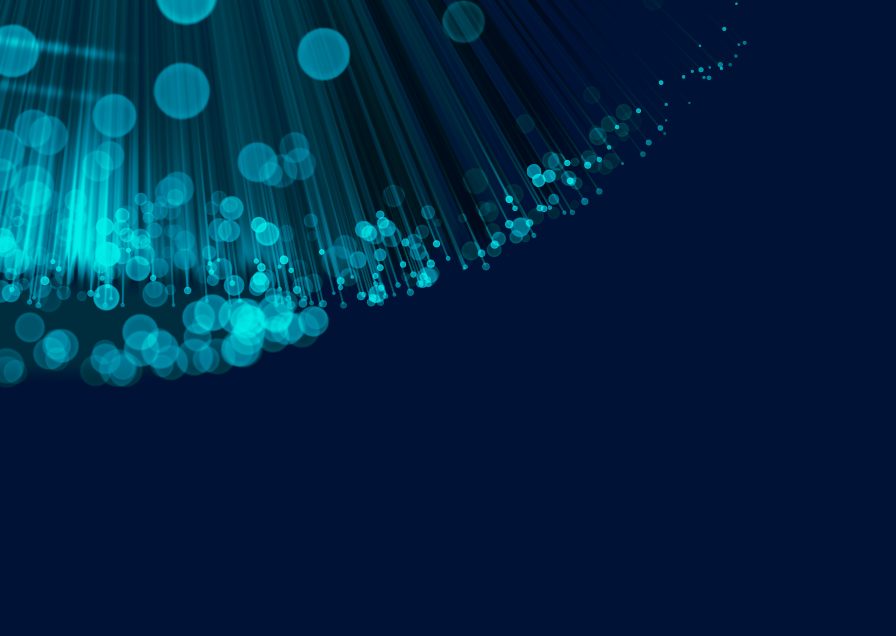
This background is drawn by a Shadertoy shader. Its source:

```glsl
// Cyan optical fibres fanning down from the upper left, with bokeh discs, on dark navy.

vec3 hash3(float n) {
    return fract(sin(n * vec3(12.99, 78.23, 39.43) + 1.7) * 43758.5);
}

float noise1(float x) {
    float f = fract(x);
    return mix(hash3(floor(x)).x, hash3(floor(x) + 1.0).x, f * f * (3.0 - 2.0 * f));
}

// Height at which the fibres end: flat at left, rising at right.
float tipEdge(float x) {
    return 0.525 + 0.94 * pow(max(x - 0.55, 0.0), 1.78);
}

// Lens disc with a slightly brighter rim.
float bokeh(vec2 p, vec2 centre, float radius) {
    float d = length(p - centre);
    float soft = max(0.8 / iResolution.y, radius * 0.08);
    float fill = 1.0 - smoothstep(radius - soft, radius + soft, d);
    return fill * (0.78 + 0.22 * smoothstep(0.6, 0.95, d / radius));
}

float screenAdd(float light, float amount) {
    return light + (1.0 - light) * clamp(amount, 0.0, 1.0);
}

vec3 palette(float light) {
    vec3 c = mix(vec3(0.0, 0.07, 0.21), vec3(0.0, 0.18, 0.24), smoothstep(0.0, 0.2, light));
    c = mix(c, vec3(0.0, 0.50, 0.62), smoothstep(0.15, 0.58, light));
    return mix(c, vec3(0.0, 0.93, 0.92), smoothstep(0.5, 1.0, light));
}

void mainImage(out vec4 fragColor, in vec2 fragCoord) {
    vec2 p = fragCoord / iResolution.y;
    vec2 source = vec2(0.22, 1.79);
    float ray = (p.x - source.x) / (source.y - p.y);
    float height = p.y - tipEdge(p.x);

    // Streaked curtain of light
    float fine = noise1(ray * 230.0 + 500.0);
    float streak = 0.3 + 0.45 * noise1(ray * 65.0 + 90.0) + 0.55 * fine;
    float inside = smoothstep(-0.01, 0.05, height - 0.05 * fine);
    float base = 0.25 * (1.0 - smoothstep(0.4, 0.98, p.x));
    vec2 g = (p - vec2(0.11, 0.67)) / vec2(0.16, 0.12);
    float band = (height - 0.05) / 0.06;
    float glow = 0.55 * exp(-dot(g, g));
    glow += 0.32 * exp(-band * band) * (1.0 - smoothstep(0.3, 0.6, p.x));
    float light = inside * streak * (base + glow);

    // Sloping glints near the upper left corner
    for (int i = 0; i < 2; i++) {
        float k = float(i);
        float offset = (p.y - (0.937 - 0.07 * k - 0.14 * p.x)) / 0.009;
        float reach = 1.0 - smoothstep(0.08, 0.24, p.x);
        light = screenAdd(light, exp(-offset * offset) * reach * streak * (0.5 - 0.25 * k));
    }

    // Dim haze and soft discs of the lower ring
    float ringY = 0.418 + 0.6 * pow(max(p.x - 0.15, 0.0), 2.0);
    float haze = smoothstep(-0.035, 0.025, p.y - ringY) * (1.0 - smoothstep(0.0, 0.06, height));
    light = screenAdd(light, 0.17 * haze * (1.0 - smoothstep(0.4, 0.53, p.x)));
    for (int i = 0; i < 48; i++) {
        vec3 h = hash3(float(i) + 11.0);
        float x = 0.5 * h.x;
        float y = 0.42 + 0.6 * pow(max(x - 0.15, 0.0), 2.0);
        y += (h.y * h.y * 0.11 - 0.005) * (1.0 - 0.9 * x);
        light = screenAdd(light, bokeh(p, vec2(x, y), 0.016 + 0.014 * h.z) * (0.12 + 0.34 * h.y * h.z + 0.1 * h.x));
    }

    // Crowded discs just above the fibre ends, gathered in clumps
    for (int i = 0; i < 170; i++) {
        vec3 h = hash3(float(i) + 101.0);
        vec3 k = hash3(float(i) + 409.0);
        float x = 0.99 * pow(h.x, 1.25);
        float clump = 0.5 + 0.5 * cos((x - 0.62) * 28.5);
        float y = tipEdge(x) + 0.005 + h.y * mix(0.16, 0.10, smoothstep(0.3, 0.9, x));
        float radius = mix(0.018, 0.011, x) * (0.45 + 0.8 * h.z);
        light = screenAdd(light, bokeh(p, vec2(x, y), radius) * (0.12 + 0.5 * k.x) * (0.4 + 0.8 * clump));
    }

    // Large faint discs floating in the curtain
    for (int i = 0; i < 24; i++) {
        vec3 h = hash3(float(i) + 701.0);
        float x = 1.05 * h.x * h.x;
        float y = tipEdge(x) + 0.06 + 0.22 * h.y;
        light = screenAdd(light, bokeh(p, vec2(x, y), mix(0.034, 0.016, x) * (0.7 + 0.4 * h.z)) * mix(0.3, 0.08, x));
    }

    // Leading discs
    light = screenAdd(light, 0.65 * bokeh(p, vec2(0.293, 1.01), 0.048));
    light = screenAdd(light, 0.48 * bokeh(p, vec2(0.509, 0.915), 0.041));
    light = screenAdd(light, 0.28 * bokeh(p, vec2(0.729, 0.966), 0.034));
    light = screenAdd(light, 0.50 * bokeh(p, vec2(0.020, 0.920), 0.041));
    light = screenAdd(light, 0.46 * bokeh(p, vec2(0.286, 0.857), 0.044));
    light = screenAdd(light, 0.40 * bokeh(p, vec2(0.180, 0.818), 0.034));
    light = screenAdd(light, 0.36 * bokeh(p, vec2(0.405, 0.745), 0.031));
    light = screenAdd(light, 0.42 * bokeh(p, vec2(0.493, 0.495), 0.024));

    // Thin fibres with glowing tips
    for (int i = 0; i < 120; i++) {
        vec3 h = hash3(float(i) + 901.0);
        float x = 0.01 + 1.17 * h.x;
        vec2 tip = vec2(x, tipEdge(x) + 0.09 * h.y * h.y - 0.005);
        vec2 dir = normalize(source - tip);
        vec2 d = p - tip;
        float along = dot(d, dir);
        float across = abs(d.x * dir.y - d.y * dir.x);
        float far = smoothstep(0.8, 1.1, x);
        float line = (1.0 - smoothstep(0.0005, 0.0027, across)) * smoothstep(0.0, 0.004, along);
        light = screenAdd(light, line * exp(-along * 10.0) * 0.4 * (1.0 - 0.85 * far));
        light = screenAdd(light, bokeh(p, tip, (0.0025 + 0.0045 * h.z) * (1.0 - 0.4 * far)) * (0.45 + 0.5 * h.y));
    }

    // Dark gaps between the fibres at right
    float gap = smoothstep(0.5, 0.8, noise1(ray * 120.0 + 30.0)) * inside;
    gap *= smoothstep(0.4, 0.6, p.x) * (1.0 - smoothstep(0.8, 1.0, p.x));
    vec3 color = palette(light) * (1.0 - 0.5 * gap * (1.0 - smoothstep(0.15, 0.45, light)));
    fragColor = vec4(color, 1.0);
}
```
